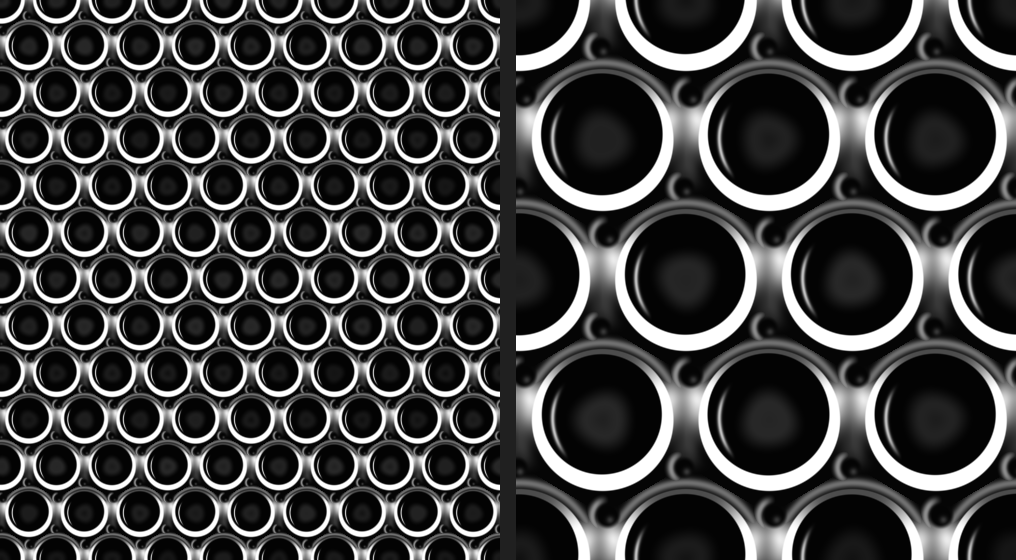
Left: the whole. Right: its middle third, enlarged.
A Shadertoy shader for this pattern:

```glsl
const float ROW_STEP = 0.838; // row height in units of the column pitch

float hash(vec2 p) {
    return fract(sin(dot(p, vec2(127.1, 311.7))) * 43758.5453);
}

// Offset from the nearest centre of a staggered lattice
vec2 staggered(vec2 p) {
    vec2 size = vec2(1.0, 2.0 * ROW_STEP);
    vec2 a = p - size * floor(p / size + 0.5);
    vec2 b = p - size * (floor(p / size) + 0.5);
    return dot(a, a) < dot(b, b) ? a : b;
}

float disc(vec2 p, float radius, float blur) {
    return 1.0 - smoothstep(radius - blur, radius + blur, length(p));
}

// Soft band centred on x = 0
float band(float x, float width) {
    return exp(-x * x / (width * width));
}

// Dark pit with a small glint and a pale lip on its left
float pit(float base, vec2 p, float radius, float blur) {
    float lip = band(length(p) - radius - 0.025, 0.025) * smoothstep(0.02, -0.08, p.x);
    float shade = max(base, 0.55 * lip);
    shade = mix(shade, 0.015, disc(p, radius, blur + 0.012));
    return shade + 0.2 * band(length(p - vec2(0.015, -0.025)), 0.022);
}

// Metal between the rings: pale webs, upper rims and pits
float webbing(vec2 pos, vec2 p, float blur) {
    float d = length(p);
    float up = p.y / max(d, 0.001);
    vec2 w = staggered(pos - vec2(0.5, 0.0));
    float web = mix(0.3, 0.95, smoothstep(-0.14, 0.16, w.y));
    web *= smoothstep(0.34, 0.12, length(w));
    web *= 0.65 + 0.35 * smoothstep(0.0, 0.09, abs(w.x + 0.02));
    float rim = 0.42 * band(d - 0.462, 0.028) * smoothstep(-0.2, 0.5, up);
    float shadow = smoothstep(0.1, -0.55, up) * smoothstep(0.53, 0.44, d);
    float shade = max(web, rim) * (1.0 - 0.9 * shadow) + 0.02;
    shade = pit(shade, staggered(pos - vec2(0.53, 0.265)), 0.068, blur);
    return pit(shade, staggered(pos - vec2(0.49, -0.285)), 0.055, blur);
}

// Black bowl with a dim uneven glow and a crescent reflection
float bowl(vec2 p, vec2 id) {
    float angle = atan(p.y, p.x);
    float r = length(p) * (1.0 + 0.05 * sin(3.0 * angle + 6.28 * hash(id)));
    float strength = mix(0.07, 0.15, 0.6 * hash(id.yy) + 0.4 * hash(id + 3.0));
    float glow = strength * smoothstep(0.22, 0.09, r);
    glow -= 0.04 * hash(id + 7.0) * band(r, 0.06);
    float arc = band(length(p - vec2(0.035, 0.01)) - 0.335, 0.013);
    arc *= smoothstep(-0.2, -0.29, p.x) * smoothstep(0.24, 0.05, p.y);
    return 0.012 + glow + 0.75 * arc;
}

void mainImage(out vec4 fragColor, in vec2 fragCoord) {
    vec2 pos = fragCoord / iResolution.xy * vec2(9.0, 12.0 * ROW_STEP) - vec2(0.02, 0.0);
    float blur = 9.0 / iResolution.x;
    vec2 p = staggered(pos);
    vec2 id = floor((pos - p) / vec2(0.5, ROW_STEP) + 0.5);
    float up = p.y / max(length(p), 0.001);

    float shade = webbing(pos, p, blur);

    // Ring, thick and bright below, thin and grey above
    float ring = mix(1.0, 0.3, smoothstep(0.45, 0.97, up));
    shade = mix(shade, ring, disc(p, 0.425, blur));

    // Opening, raised inside the ring and slightly uneven
    float opening = 0.362 + 0.008 * (hash(id) - 0.5);
    float inside = disc(p - vec2(-0.005, 0.034), opening, blur);
    shade = mix(shade, bowl(p, id), inside);

    fragColor = vec4(vec3(clamp(shade, 0.0, 1.0)), 1.0);
}
```
